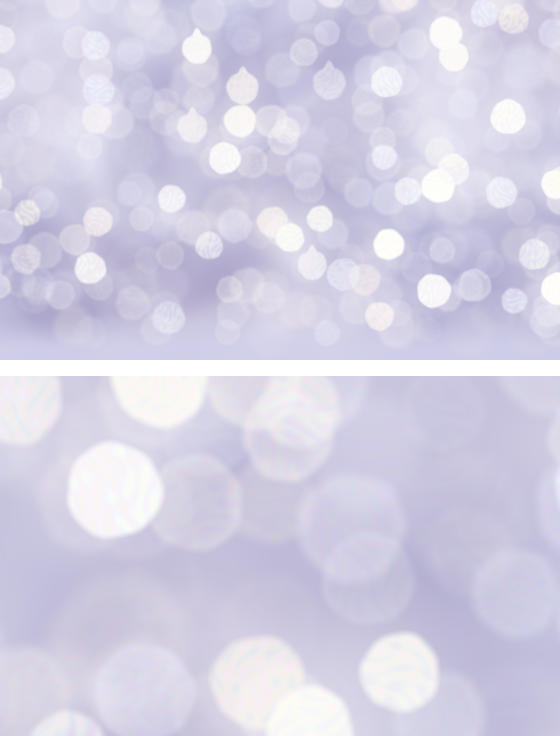
Top, the full canvas; bottom, a detail of the centre.
Give the GLSL for this background, as a WebGL 1 fragment shader.

```glsl
precision highp float;
// Pale lavender bokeh: soft, out-of-focus light discs over a cloudy backdrop.
// Layered sines make the clouds; jittered cell grids scatter faint discs first,
// then brighter, mottled ones with halos. A calm strip is left at the bottom.

uniform vec2 u_resolution;

vec4 hash4(vec2 cell) {
  vec4 q = fract(cell.xyxy * vec4(0.1031, 0.1030, 0.0973, 0.1099));
  q += dot(q, q.wzxy + 33.33);
  return fract((q.xxyz + q.yzzw) * q.zywx);
}

// Warped sum of sines, roughly -1 to 1.
float clouds(vec2 p) {
  float sum = 0.0;
  float weight = 0.55;
  for (int i = 0; i < 4; i++) {
    p += 0.35 * sin(p.yx * 1.3 + vec2(1.7, 4.1));
    sum += weight * sin(p.x + 0.6) * sin(p.y + 2.3);
    p = mat2(1.36, 1.06, -1.06, 1.36) * p + 3.7;
    weight *= 0.65;
  }
  return sum;
}

// Blends one scattered layer of discs over the colour.
vec3 addDiscs(vec3 color, vec2 p, float cellSize, float radius, float share,
              vec2 opacity, float blur, float glow, float seed) {
  vec2 home = floor(p / cellSize);
  for (int y = -1; y <= 1; y++) {
    for (int x = -1; x <= 1; x++) {
      vec2 cell = home + vec2(float(x), float(y));
      vec4 place = hash4(cell + seed * 17.3);
      vec4 look = hash4(cell + seed * 31.7 + 71.0);
      vec2 center = (cell + place.xy) * cellSize;
      vec2 q = p - center;
      float dist = length(q);
      float angle = atan(q.y, q.x);

      // Slightly uneven outline; a few discs carry a small upward tip.
      float size = radius * mix(0.8, 1.12, place.z);
      size *= 1.0 + 0.025 * sin(angle * 3.0 + look.x * 6.3) + 0.015 * sin(angle * 7.0 + look.y * 6.3);
      size *= 1.0 + 0.4 * glow * step(0.85, look.x) * pow(max(q.y / max(dist, 0.0001), 0.0), 45.0);

      float present = step(place.w, share) * smoothstep(0.05, 0.11, center.y);
      float disc = 1.0 - smoothstep(size - blur, size + blur, dist);
      float rim = smoothstep(size * 0.6, size, dist);

      // Fine streaks and a trace of iridescence inside each disc.
      vec2 dir = vec2(cos(look.z * 6.3), sin(look.z * 6.3));
      vec2 s = vec2(dot(q, dir), dot(q, vec2(-dir.y, dir.x))) / radius;
      float streak = sin(s.x * 9.0 + 2.0 * sin(s.y * 4.0 + look.y * 6.3))
                   * sin(s.y * 5.0 + 2.0 * sin(s.x * 6.0));
      vec3 tint = mix(vec3(0.93, 0.94, 1.0), vec3(1.0, 0.97, 0.94), look.y);
      tint = mix(tint, vec3(1.0, 0.995, 0.98), glow * look.w);
      tint += 0.025 * cos(streak * 3.0 + look.x * 6.3 + vec3(0.0, 2.1, 4.2)) * (1.0 - 0.7 * glow * look.w);

      float alpha = mix(opacity.x, opacity.y, look.w);
      alpha *= 1.0 + 0.25 * (rim - 0.5) * (1.0 - glow) + 0.22 * streak * (1.0 - look.w);
      float halo = 0.22 * glow * look.w * (1.0 - smoothstep(size * 0.6, cellSize * 0.9, dist));
      color = mix(color, tint, present * clamp(max(disc * alpha, halo), 0.0, 1.0));
    }
  }
  return color;
}

void main() {
  vec2 p = gl_FragCoord.xy / u_resolution.y;

  // Cloudy backdrop, darkest just above the bottom strip.
  float shade = 0.5 + 0.62 * clouds(p * 5.0 + vec2(0.4, 1.9));
  shade += 0.2 * (p.y - 0.5) - 0.22 * exp(-pow((p.y - 0.22) / 0.12, 2.0));
  vec3 color = mix(vec3(0.68, 0.66, 0.80), vec3(0.87, 0.865, 0.935), clamp(shade, 0.0, 1.0));
  color += vec3(0.012, 0.0, -0.01) * clouds(p * 4.0 + 8.0);
  float strip = 1.0 - smoothstep(0.03, 0.13, p.y + 0.02 * clouds(p * 6.0));
  color = mix(color, vec3(0.82, 0.815, 0.915), strip * 0.9);

  // Faint discs, from broad and blurred to smaller and crisper.
  color = addDiscs(color, p, 0.13, 0.062, 0.75, vec2(0.06, 0.28), 0.016, 0.0, 1.0);
  color = addDiscs(color, p, 0.10, 0.046, 0.65, vec2(0.06, 0.34), 0.008, 0.0, 2.0);
  color = addDiscs(color, p, 0.11, 0.042, 0.50, vec2(0.10, 0.45), 0.005, 0.0, 3.0);

  // Bright discs in two overlapping sets, which gather into clusters.
  color = addDiscs(color, p, 0.125, 0.043, 0.24, vec2(0.45, 1.0), 0.006, 1.0, 4.0);
  color = addDiscs(color, p, 0.120, 0.044, 0.20, vec2(0.55, 1.05), 0.005, 1.0, 5.0);

  gl_FragColor = vec4(clamp(color, 0.0, 1.0), 1.0);
}
```
